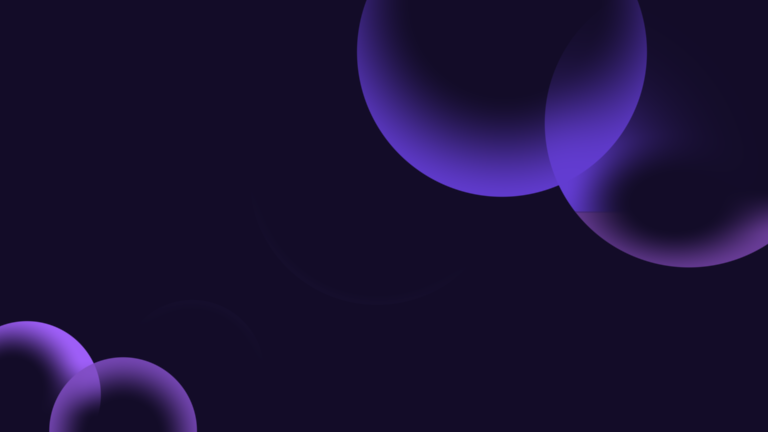
This background is drawn by a WebGL 1 fragment shader. Its source:

```glsl
precision highp float;
// Translucent violet orbs with hollow, softly glowing rims on a deep indigo field.
uniform vec2 u_resolution;

const vec3 INDIGO = vec3(0.073, 0.047, 0.155);
const vec3 BLUE_VIOLET = vec3(0.385, 0.235, 0.82);
const vec3 MAUVE = vec3(0.47, 0.27, 0.67);
const vec3 ORCHID = vec3(0.62, 0.37, 0.97);
const vec3 PLUM = vec3(0.50, 0.30, 0.76);

// Antialiased disc coverage; lengths are fractions of the canvas height.
float disc(vec2 p, vec2 center, float radius) {
  float pixel = 1.0 / u_resolution.y;
  return 1.0 - smoothstep(-pixel, pixel, length(p - center) - radius);
}

// Zero within the inner radius, rising to one at the outer radius.
float hollow(vec2 p, vec2 center, vec2 stretch, float inner, float outer) {
  return smoothstep(inner, outer, length((p - center) * stretch));
}

// Gaussian light around a point.
float softLight(vec2 p, vec2 center, float spread) {
  vec2 offset = (p - center) / spread;
  return exp(-dot(offset, offset));
}

// Barely visible crescent, brightest on the side that faces the given direction.
float crescent(vec2 p, vec2 center, float radius, vec2 facing) {
  vec2 offset = p - center;
  float dist = length(offset);
  float rim = smoothstep(radius - 0.03, radius, dist) * disc(p, center, radius);
  return rim * smoothstep(0.2, 1.0, dot(offset / max(dist, 0.001), facing));
}

void main() {
  vec2 p = gl_FragCoord.xy / u_resolution.y;
  p.x += 0.5 * (16.0 / 9.0 - u_resolution.x / u_resolution.y);
  vec3 color = INDIGO;

  // Faint background arcs
  float arcs = crescent(p, vec2(0.873, 0.590), 0.296, normalize(vec2(-0.35, -1.0)));
  arcs += crescent(p, vec2(0.445, 0.139), 0.167, normalize(vec2(0.3, 1.0)));
  color += vec3(0.010, 0.008, 0.018) * arcs;

  // Large upper orb, lit from below
  float upperGlow = hollow(p, vec2(1.169, 0.995), vec2(1.0), 0.208, 0.475);
  color = mix(color, BLUE_VIOLET, disc(p, vec2(1.162, 0.880), 0.3356) * upperGlow);

  // Right orb: blue light above a seam, mauve light below it
  float rightDisc = disc(p, vec2(1.595, 0.715), 0.334);
  float rightHollow = hollow(p, vec2(1.5625, 0.530), vec2(0.65, 1.0), 0.06, 0.17);
  float seamY = 0.509;
  float seamWidth = mix(0.004, 0.055, smoothstep(1.40, 1.65, p.x));
  float below = 1.0 - smoothstep(seamY - seamWidth, seamY + seamWidth, p.y);
  float blueLight = softLight(p, vec2(1.308, 0.560), 0.20) * (1.0 - below);
  color = mix(color, BLUE_VIOLET, rightDisc * rightHollow * blueLight);
  color = mix(color, MAUVE, rightDisc * rightHollow * below * 0.85);

  // Lower left orb, bright along its top
  float orchidGlow = hollow(p, vec2(0.028, 0.102), vec2(1.0), 0.065, 0.175);
  orchidGlow *= smoothstep(0.03, 0.17, p.y);
  color = mix(color, ORCHID, disc(p, vec2(0.0625, 0.0856), 0.171) * orchidGlow);

  // Small orb in front, cut by the bottom edge
  float plumGlow = hollow(p, vec2(0.285, -0.010), vec2(1.0), 0.08, 0.19);
  color = mix(color, PLUM, disc(p, vec2(0.285, 0.002), 0.171) * plumGlow * 0.9);

  gl_FragColor = vec4(color, 1.0);
}
```
